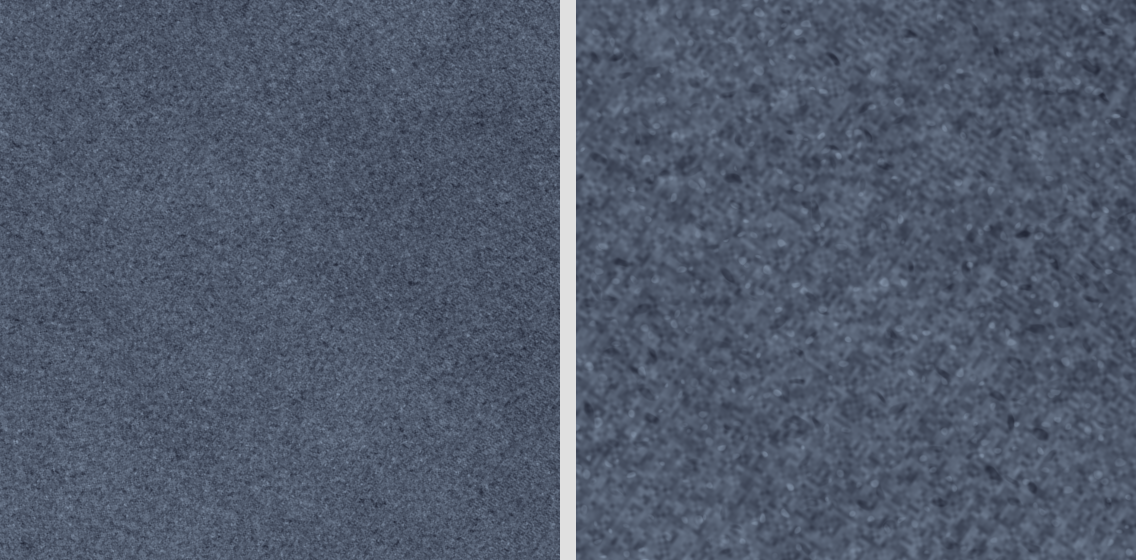
Left: the whole. Right: its middle third, enlarged.
Write a WebGL 2 fragment shader that draws this texture.

```glsl
#version 300 es
precision highp float;

uniform vec2 u_resolution;
out vec4 fragColor;

float hash(vec2 p) {
    return fract(sin(dot(p, vec2(127.1, 311.7))) * 43758.5453);
}

float valueNoise(vec2 p) {
    vec2 cell = floor(p);
    vec2 f = fract(p);
    f = f * f * (3.0 - 2.0 * f);
    float low = mix(hash(cell), hash(cell + vec2(1.0, 0.0)), f.x);
    float high = mix(hash(cell + vec2(0.0, 1.0)), hash(cell + vec2(1.0, 1.0)), f.x);
    return mix(low, high, f.y);
}

// Noise centred on zero, turned to hide the lattice
float grain(vec2 p, float frequency, float angle) {
    float c = cos(angle);
    float s = sin(angle);
    return valueNoise(mat2(c, s, -s, c) * p * frequency + 17.0 * angle) - 0.5;
}

// Height difference along the light direction
float relief(vec2 p, float frequency, vec2 lightStep) {
    return grain(p + lightStep, frequency, 0.4) - grain(p - lightStep, frequency, 0.4);
}

// Scattered soft ellipses with varied size, tilt and strength
float specks(vec2 p, float cells, float radius, float density, float stretch, float seed, float pixel) {
    vec2 q = p * cells;
    vec2 home = floor(q);
    float edge = pixel * cells * 0.7 + radius * 0.2;
    float cover = 0.0;
    for (int y = -1; y <= 1; y++) {
        for (int x = -1; x <= 1; x++) {
            vec2 cell = home + vec2(x, y);
            vec2 key = cell + seed;
            float present = step(hash(key + 3.7), density);
            vec2 centre = cell + vec2(hash(key + 11.3), hash(key + 23.9));
            float tilt = (hash(key + 31.1) - 0.65) * 2.2;
            float c = cos(tilt);
            float s = sin(tilt);
            vec2 d = mat2(c, -s, s, c) * (q - centre);
            d.x /= stretch;
            float size = radius * mix(0.55, 1.3, hash(key + 41.7));
            float strength = mix(0.45, 1.0, hash(key + 53.3));
            float shape = 1.0 - smoothstep(size - edge, size + edge, length(d));
            cover = max(cover, present * strength * shape);
        }
    }
    return cover;
}

void main() {
    vec2 p = gl_FragCoord.xy / u_resolution.y;
    float pixel = 1.0 / u_resolution.y;

    // Broad unevenness and a slight fall-off to the right
    float tone = 0.04 * grain(p, 4.0, 0.9) + 0.03 * grain(p, 17.0, 0.2);
    tone -= 0.02 * (p.x - 0.5);

    // Sandy grain
    tone += 0.15 * grain(p, 390.0, 0.6);
    tone += 0.09 * grain(p, 210.0, 1.1);
    tone += 0.05 * grain(p, 85.0, 0.3);
    tone += 0.05 * relief(p, 130.0, vec2(-0.0009, 0.0018));

    // Ragged outlines for the scattered parts
    vec2 ragged = p + 0.0025 * vec2(grain(p, 190.0, 0.7), grain(p, 190.0, 1.9));

    // Pale pebbles and clumps
    tone += 0.075 * specks(ragged, 14.0, 0.09, 0.13, 1.2, 5.0, pixel);
    tone += 0.035 * specks(ragged, 42.0, 0.19, 0.18, 1.3, 61.0, pixel);

    // Dark pits and bright mineral flecks
    tone -= 0.1 * specks(ragged, 78.0, 0.16, 0.3, 2.3, 127.0, pixel);
    tone += 0.12 * specks(ragged, 115.0, 0.2, 0.28, 1.2, 211.0, pixel);

    vec3 slate = vec3(0.308, 0.347, 0.418);
    vec3 toneTint = vec3(0.9, 1.0, 1.05);
    fragColor = vec4(clamp(slate + tone * toneTint, 0.0, 1.0), 1.0);
}
```
